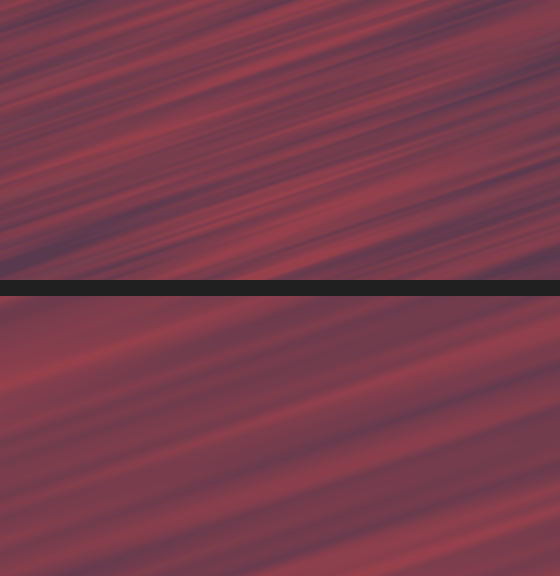
Top, the full canvas; bottom, a detail of the centre.
Reproduce this background procedurally as a WebGL 1 fragment shader.

```glsl
precision highp float;
// Soft diagonal motion streaks in muted crimson over dusky plum.

uniform vec2 u_resolution;

#define STREAK_ANGLE 0.325
#define STREAK_DENSITY 10.0
#define STREAK_STRETCH 0.95
#define STREAK_CONTRAST 2.1
#define FINE_DECAY 0.91
#define BALANCE 0.515
#define GLOW_STRENGTH 0.28
#define PLUM vec3(0.345, 0.222, 0.306)
#define CRIMSON vec3(0.585, 0.250, 0.296)
#define HAZE vec3(0.45, 0.31, 0.36)
#define HAZE_AMOUNT 0.2

float hash(vec2 p) {
    vec3 q = fract(vec3(p.xyx) * vec3(0.1031, 0.1030, 0.0973));
    q += dot(q, q.yzx + 33.33);
    return fract((q.x + q.y) * q.z);
}

// Smooth random values along one row, shifted so that rows do not line up
float rowNoise(float along, float row) {
    float x = along + 17.0 * hash(vec2(row, 71.0));
    float cell = floor(x);
    float blend = smoothstep(0.0, 1.0, x - cell);
    return mix(hash(vec2(cell, row)), hash(vec2(cell + 1.0, row)), blend);
}

float streakNoise(vec2 p) {
    float row = floor(p.y);
    float blend = smoothstep(0.0, 1.0, p.y - row);
    return mix(rowNoise(p.x, row), rowNoise(p.x, row + 1.0), blend);
}

// Layered streaks, from broad bands to fine threads
float streaks(vec2 p) {
    float sum = 0.0;
    float total = 0.0;
    float weight = 1.0;
    vec2 scale = vec2(STREAK_STRETCH, STREAK_DENSITY);
    for (int i = 0; i < 4; i++) {
        vec2 offset = vec2(40.0, 90.0) + 31.7 * float(i);
        sum += weight * streakNoise(p * scale + offset);
        total += weight;
        weight *= FINE_DECAY;
        scale *= vec2(1.2, 2.0);
    }
    return sum / total;
}

void main() {
    vec2 uv = gl_FragCoord.xy / u_resolution.y;
    vec2 centred = uv - 0.5 * vec2(u_resolution.x / u_resolution.y, 1.0);

    // Axes along and across the streaks
    float c = cos(STREAK_ANGLE);
    float s = sin(STREAK_ANGLE);
    vec2 p = vec2(c * centred.x + s * centred.y, c * centred.y - s * centred.x);

    // Warm middle that fades to plum at the sides
    float glow = 1.0 - smoothstep(0.1, 1.15, length(centred * vec2(1.0, 0.65)));
    float warmth = BALANCE + STREAK_CONTRAST * (streaks(p) - 0.5)
                 + GLOW_STRENGTH * (glow - 0.5);
    vec3 color = mix(PLUM, CRIMSON, clamp(warmth, 0.0, 1.0));

    // Pale haze in a few threads near the sides
    float threads = streakNoise(p * vec2(1.5, 26.0) + 200.0);
    float haze = smoothstep(0.55, 1.0, threads) * (1.0 - glow);
    color = mix(color, HAZE, HAZE_AMOUNT * haze);

    gl_FragColor = vec4(color, 1.0);
}
```
